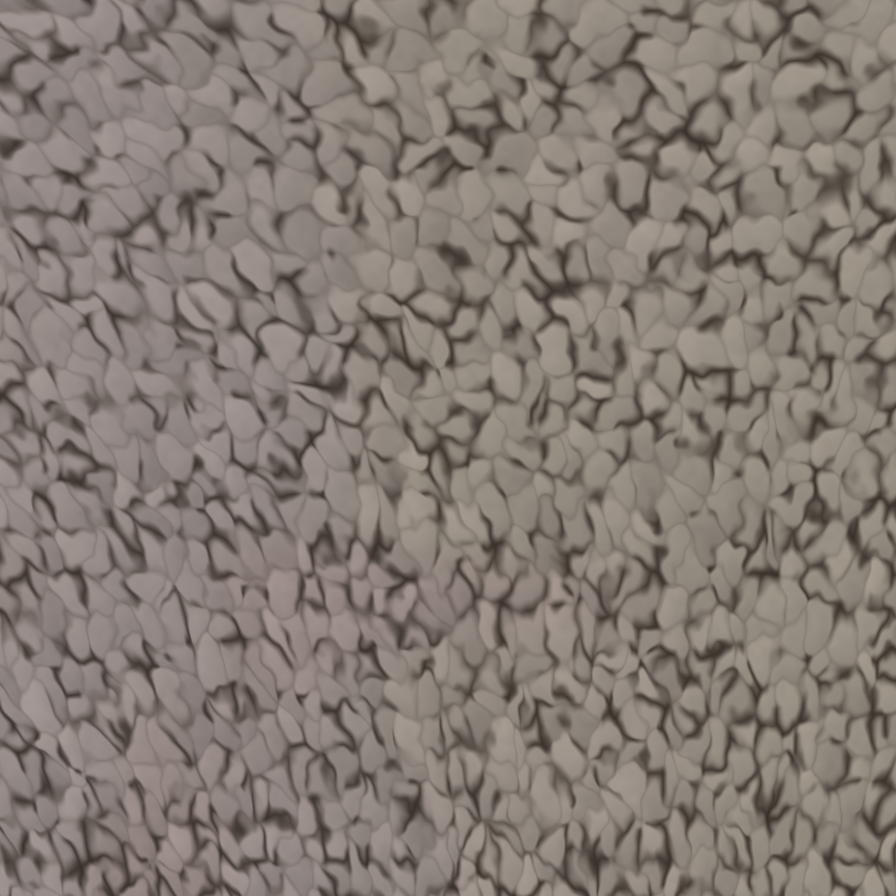
Reproduce this texture procedurally as a Shadertoy shader.

```glsl
const vec2 STONES = vec2(34.0, 25.0);      // stones across and up the canvas
const float LEAN_LEFT = 0.42;              // slant of the stones at each side
const float LEAN_RIGHT = -0.12;
const float JITTER = 0.90;
const float WARP = 0.34;                   // bending of the stone outlines
const float JOINT_SHARPNESS = 14.0;        // roundness of stone corners
const float GAP_MIN = 0.14;
const float GAP_MAX = 0.30;
const float GAP_FAINT = 0.20;              // depth of the weakest and deepest gaps
const float GAP_DEEP = 0.92;
const float TONE_SPREAD = 0.12;
const float RELIEF = 0.10;
const float GRAIN = 0.035;
const vec3 GREY_STONE = vec3(0.590, 0.549, 0.535);
const vec3 OLIVE_STONE = vec3(0.590, 0.556, 0.513);
const vec3 ROSE_STONE = vec3(0.595, 0.535, 0.520);
const vec3 GAP_COLOR = vec3(0.190, 0.160, 0.135);

float hash(vec2 p) {
    return fract(sin(dot(p, vec2(127.1, 311.7))) * 43758.5453);
}

vec2 hash2(vec2 p) {
    return vec2(hash(p), hash(p + 57.3));
}

float noise(vec2 p) {
    vec2 i = floor(p), f = fract(p);
    f = f * f * (3.0 - 2.0 * f);
    return mix(mix(hash(i), hash(i + vec2(1, 0)), f.x),
               mix(hash(i + vec2(0, 1)), hash(i + vec2(1, 1)), f.x), f.y);
}

vec2 bend(vec2 p) {
    return vec2(noise(p), noise(p + 31.7)) - 0.5;
}

vec2 stoneCenter(vec2 cell) {
    return cell + 0.5 + JITTER * (hash2(cell) - 0.5);
}

// x: rounded distance to the stone border, y: blended stone tone, z: side light
vec3 stones(vec2 p) {
    vec2 base = floor(p), nearCell = base, nearOffset = vec2(0);
    float nearest = 1e3;
    for (int y = -1; y <= 1; y++)
    for (int x = -1; x <= 1; x++) {
        vec2 cell = base + vec2(x, y);
        vec2 offset = stoneCenter(cell) - p;
        float d = dot(offset, offset);
        if (d < nearest) {
            nearest = d;
            nearCell = cell;
            nearOffset = offset;
        }
    }
    float joints = 0.0, weights = 0.0, tone = 0.0, light = 0.0;
    for (int y = -2; y <= 2; y++)
    for (int x = -2; x <= 2; x++) {
        vec2 cell = nearCell + vec2(x, y);
        vec2 offset = stoneCenter(cell) - p;
        vec2 between = offset - nearOffset;
        float weight = exp(-8.0 * (dot(offset, offset) - nearest));
        weights += weight;
        tone += weight * hash(cell + 9.1);
        light += weight * dot(offset, vec2(0.6, -0.8));
        if (dot(between, between) > 1e-5) {
            float border = dot(0.5 * (nearOffset + offset), normalize(between));
            joints += exp(-JOINT_SHARPNESS * border);
        }
    }
    return vec3(-log(joints) / JOINT_SHARPNESS, tone / weights, light / weights);
}

void mainImage(out vec4 fragColor, in vec2 fragCoord) {
    vec2 uv = fragCoord / iResolution.y;

    // Slanted, bent stone grid
    vec2 p = uv;
    p.x += mix(LEAN_LEFT, LEAN_RIGHT, uv.x) * (uv.y - 0.5);
    p *= STONES;
    p += WARP * 2.0 * bend(p * 0.9) + WARP * bend(p * 2.3 + 11.0);
    vec3 stone = stones(p);

    // Short gaps swell into dark pits and fade out where stones merge
    float patches = noise(uv * 5.0 + 3.0) - 0.5;
    float presence = 0.75 * noise(p * 1.9 + 71.0) + 0.25 * noise(p * 0.8 + 23.0);
    presence += 0.06 * patches + 0.08 * (0.5 - uv.y);
    presence = smoothstep(0.30, 0.78, presence);
    float gapWidth = mix(GAP_MIN, GAP_MAX, presence);
    float gap = 1.0 - smoothstep(-0.08, gapWidth, stone.x);
    gap *= mix(GAP_FAINT, GAP_DEEP, presence);

    // Broad tints: grey to olive across, with rosy patches
    float olive = smoothstep(0.2, 0.8, uv.x + 0.5 * (noise(uv * 4.0) - 0.5));
    float rose = smoothstep(0.55, 0.9, noise(uv * 6.0 + 19.0)) * smoothstep(0.9, 0.3, uv.y);
    vec3 color = mix(GREY_STONE, OLIVE_STONE, olive);
    color = mix(color, ROSE_STONE, 0.7 * rose);

    // Stone tone, soft relief and faint grain
    float shade = 0.995 + TONE_SPREAD * (stone.y - 0.5) + RELIEF * stone.z;
    shade += GRAIN * (noise(uv * 110.0) - 0.5) + 0.03 * patches;
    color = mix(color * shade, GAP_COLOR, gap);

    fragColor = vec4(color, 1.0);
}
```
